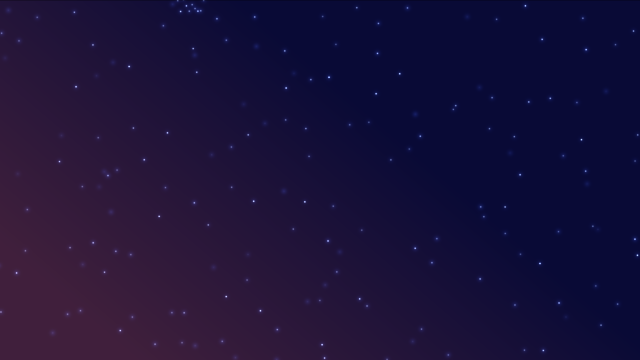
Give the GLSL for this background, as a Shadertoy shader.

```glsl
// A quiet night sky: a diagonal dusk gradient, plum at lower left to navy at
// upper right, sprinkled with small stars in faint blue halos. Stars sit in
// jittered grid cells; a tight extra group hangs at the upper edge.

const vec3 PLUM = vec3(0.250, 0.123, 0.234);
const vec3 NAVY = vec3(0.034, 0.039, 0.212);
const vec3 CORE_COLOR = vec3(0.80, 0.90, 1.00);
const vec3 HALO_COLOR = vec3(0.16, 0.25, 0.62);

const vec2 DUSK_AXIS = vec2(0.93, 0.61);   // gradient direction over the canvas
const float DUSK_START = 0.20;
const float DUSK_END = 0.96;

const float CORE_RADIUS = 0.0023;          // in canvas heights
const float HALO_RADIUS = 0.0078;
const float HALO_STRENGTH = 0.25;

const float BRIGHT_ROWS = 10.0;            // grid cells per canvas height
const float BRIGHT_SHARE = 0.76;           // fraction of cells holding a star
const float FAINT_ROWS = 7.0;
const float FAINT_SHARE = 0.45;

const vec2 GROUP_CENTER = vec2(0.298, 0.985);  // fractions of the canvas
const vec2 GROUP_SPREAD = vec2(0.080, 0.034);  // in canvas heights
const int GROUP_COUNT = 10;

const float RIM_WIDTH = 0.003;             // dark line along the upper edge
const float RIM_DIM = 0.45;

vec3 hash3(vec2 cell) {
    vec3 q = fract(cell.xyx * vec3(0.1031, 0.1030, 0.0973));
    q += dot(q, q.yxz + 33.33);
    return fract((q.xxy + q.yzz) * q.zyx);
}

// Light of one star at an offset from its middle.
vec3 star(vec2 offset, float core, float halo) {
    float d2 = dot(offset, offset);
    return CORE_COLOR * core * exp(-d2 / (CORE_RADIUS * CORE_RADIUS))
         + HALO_COLOR * halo * exp(-d2 / (HALO_RADIUS * HALO_RADIUS));
}

// One star at most per cell; neighbours are searched so halos stay whole.
vec3 starField(vec2 p, float rows, float share, float coreGain, float seed) {
    vec2 base = floor(p * rows);
    vec3 light = vec3(0.0);
    for (int y = -1; y <= 1; y++) {
        for (int x = -1; x <= 1; x++) {
            vec2 cell = base + vec2(x, y);
            vec3 place = hash3(cell + seed);
            vec3 traits = hash3(cell + seed + 71.7);
            float present = step(traits.x, share);
            float core = coreGain * mix(0.3, 1.0, traits.y * traits.y);
            float halo = HALO_STRENGTH * mix(0.45, 1.0, traits.z);
            light += present * star(p - (cell + place.xy) / rows, core, halo);
        }
    }
    return light;
}

vec3 starGroup(vec2 p, float aspect) {
    vec2 center = GROUP_CENTER * vec2(aspect, 1.0);
    vec3 light = vec3(0.0);
    for (int i = 0; i < GROUP_COUNT; i++) {
        // Even steps across, scattered in height
        float across = (float(i) + 0.5) / float(GROUP_COUNT) - 0.5;
        vec3 h = hash3(vec2(float(i) + 5.0, 19.0));
        vec2 place = center + vec2(across, h.y - 0.5) * GROUP_SPREAD;
        light += star(p - place, mix(0.35, 0.8, h.z), HALO_STRENGTH * 0.7);
    }
    return light;
}

void mainImage(out vec4 fragColor, in vec2 fragCoord) {
    vec2 uv = fragCoord / iResolution.xy;
    vec2 p = fragCoord / iResolution.y;
    float aspect = iResolution.x / iResolution.y;

    // Dusk gradient
    float dusk = clamp((dot(uv, DUSK_AXIS) - DUSK_START) / (DUSK_END - DUSK_START), 0.0, 1.0);
    vec3 color = mix(PLUM, NAVY, dusk);

    // Stars: crisp ones, dim blurred ones, and the group
    color += starField(p, BRIGHT_ROWS, BRIGHT_SHARE, 1.0, 13.0);
    color += starField(p, FAINT_ROWS, FAINT_SHARE, 0.06, 47.0);
    color += starGroup(p, aspect);

    // Upper rim
    color *= 1.0 - RIM_DIM * smoothstep(1.0 - RIM_WIDTH, 1.0, uv.y);

    fragColor = vec4(min(color, 1.0), 1.0);
}
```
